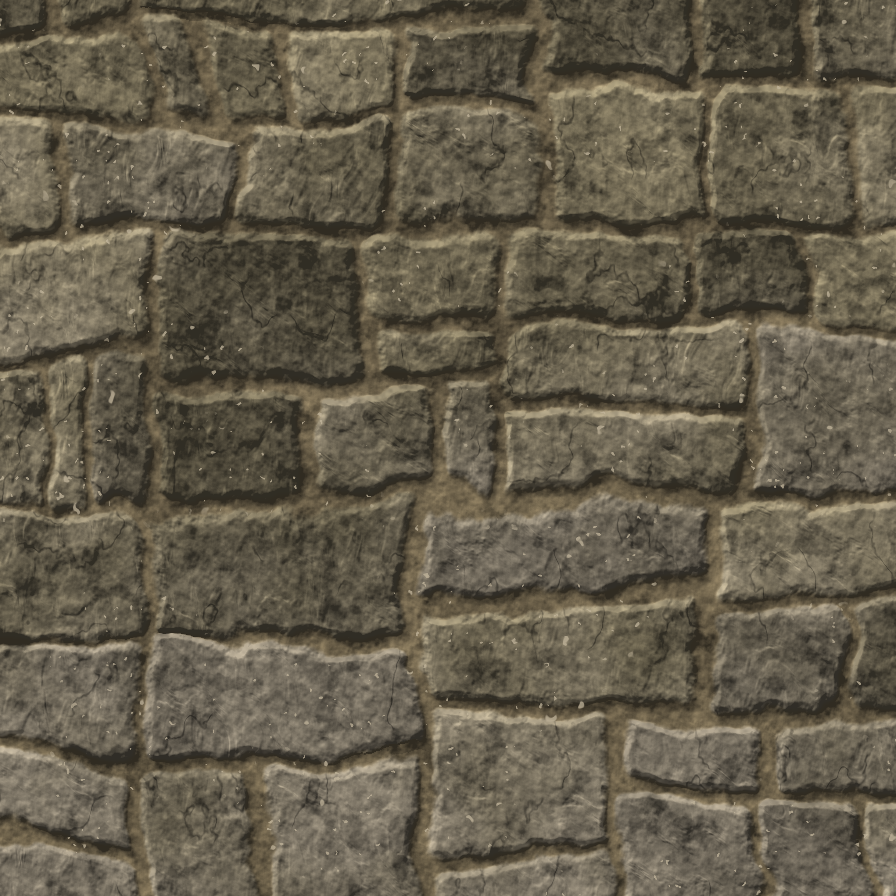
A three.js fragment shader for this texture:

```glsl
// Weathered rubble stone wall: rough blocks of mixed size set in sandy mortar.
varying vec2 vUv;

#define SEED 7.0
#define JOINT 0.0075
#define EDGE_WOBBLE 0.03
#define RELIEF 0.022
#define LIGHT_GAIN 0.125
#define SHADOW 0.15
#define GRAIN 0.24
#define LIGHT_DIR vec2(-0.5, 0.86)
#define OLIVE vec3(1.0, 0.93, 0.74)
#define GREY vec3(1.0, 0.94, 0.83)
#define MORTAR vec3(1.0, 0.89, 0.68)
#define PALE vec3(0.76, 0.71, 0.61)

float hash(vec2 p) { return fract(sin(dot(p, vec2(127.1, 311.7))) * 43758.5453); }

float noise(vec2 p) {
  vec2 i = floor(p), f = fract(p);
  f = f * f * (3.0 - 2.0 * f);
  return mix(mix(hash(i), hash(i + vec2(1, 0)), f.x),
             mix(hash(i + vec2(0, 1)), hash(i + vec2(1, 1)), f.x), f.y);
}

float fbm(vec2 p) {
  float sum = 0.0, amp = 0.5;
  for (int i = 0; i < 5; i++) {
    sum += amp * noise(p);
    p = mat2(1.6, 1.2, -1.2, 1.6) * p + 3.7;
    amp *= 0.5;
  }
  return sum / 0.97;
}

float stoneRand(float id, float k) { return hash(vec2(id + 0.37, SEED + k)); }

// Splits the wall into random blocks; returns depth inside the stone and its id
vec2 stoneAt(vec2 p) {
  p += 0.04 * (vec2(noise(p * 6.0), noise(p * 6.0 + 19.0)) - 0.5);
  p += EDGE_WOBBLE * (vec2(fbm(p * 22.0), fbm(p * 22.0 + 31.0)) - 0.5);
  vec2 lo = vec2(-0.06), hi = vec2(1.06);
  float id = 1.0;
  for (int i = 0; i < 9; i++) {
    vec2 size = hi - lo;
    if (size.x * size.y < mix(0.014, 0.062, stoneRand(id, 1.0))) break;
    vec2 cut = lo + size * mix(0.35, 0.65, stoneRand(id, 2.0));
    bool upright = size.y < 0.17 || size.x > size.y * mix(1.4, 2.4, stoneRand(id, 3.0));
    id *= 2.0;
    if (upright) {
      if (p.x > cut.x) { lo.x = cut.x; id += 1.0; } else { hi.x = cut.x; }
    } else {
      if (p.y > cut.y) { lo.y = cut.y; id += 1.0; } else { hi.y = cut.y; }
    }
  }
  // Rounded, slightly sheared block
  vec2 q = p - 0.5 * (lo + hi);
  q.y += q.x * 0.09 * (stoneRand(id, 4.0) - 0.5);
  float radius = 0.018;
  q = abs(q) - 0.5 * (hi - lo) + radius;
  float box = length(max(q, 0.0)) + min(max(q.x, q.y), 0.0) - radius;
  return vec2(-box - JOINT * mix(0.5, 1.6, stoneRand(id, 5.0)), id);
}

// Chipped rock face: slanted noise broken into ledges
float rock(vec2 p, float id) {
  float a = mix(-0.9, 0.1, stoneRand(id, 6.0));
  vec2 u = mat2(cos(a), sin(a), -sin(a), cos(a)) * p * vec2(27.0, 16.0);
  u += 40.0 * stoneRand(id, 7.0);
  float t = 4.0 * fbm(u + 0.5 * noise(u * 1.7 + 5.0));
  float ledge = floor(t) + smoothstep(0.55, 1.0, fract(t));
  return 0.25 * mix(t, ledge, 0.6);
}

float height(vec2 p, vec2 stone) {
  float face = smoothstep(-0.003, 0.009, stone.x);
  float bulge = 0.007 * mix(0.3, 1.2, stoneRand(stone.y, 11.0)) * face;
  float grit = 0.3 * fbm(p * 80.0);
  return bulge + RELIEF * (grit + rock(p, stone.y) * face);
}

// Sparse irregular mineral flecks
float flecks(vec2 p, float scale, float share) {
  vec2 g = p * scale + 0.5 * vec2(noise(p * scale * 2.5), noise(p * scale * 2.5 + 7.0));
  vec2 cell = floor(g);
  vec2 centre = 0.3 + 0.4 * vec2(hash(cell + 2.0), hash(cell + 8.0));
  float r = mix(0.12, 0.3, hash(cell + 5.0));
  float disc = 1.0 - smoothstep(r * 0.5, r, length(fract(g) - centre));
  return step(1.0 - share, hash(cell)) * disc;
}

void main() {
  vec2 p = vUv, stone = stoneAt(p);
  float id = stone.y, mask = smoothstep(-0.003, 0.003, stone.x);
  // Slope towards the light, and shadow cast by stones onto the joints
  vec2 ahead = p + LIGHT_DIR * 0.0022;
  float slope = (height(p, stone) - height(ahead, stoneAt(ahead))) / 0.0022;
  float blocker = stoneAt(p + LIGHT_DIR * 0.013).x;
  float shadow = (1.0 - mask) * smoothstep(-0.004, 0.008, blocker);
  // Brightness: stone tone, blotches, grain, relief and pits
  float tone = 0.08 * (stoneRand(id, 8.0) - 0.5) - 0.09 * step(0.87, stoneRand(id, 9.0));
  float blotch = fbm(p * 11.0 + 60.0) - 0.5;
  float grain = 0.55 * noise(p * 125.0) + 0.45 * noise(p * 250.0 + 9.0) - 0.5;
  float value = mix(0.43, 0.44 + tone, mask) + 0.2 * blotch + GRAIN * grain;
  value += LIGHT_GAIN * clamp(slope, -1.6, 1.7) - SHADOW * shadow;
  value -= 0.1 * smoothstep(0.57, 0.7, fbm(p * 38.0 + 12.0));
  // Thin broken cracks
  float crack = 1.0 - smoothstep(0.0, 0.022, abs(fbm(p * vec2(17.0, 12.0) + id) - 0.5));
  value -= 0.13 * crack * mask * smoothstep(0.45, 0.6, noise(p * 22.0 + 3.0));
  // Olive stones higher up, greyer ones lower down
  float greyness = 0.95 - p.y + 0.8 * (stoneRand(id, 10.0) - 0.5) + blotch;
  vec3 stoneTint = mix(OLIVE, GREY, clamp(greyness, 0.0, 1.0));
  vec3 color = mix(MORTAR, stoneTint, mask * 0.9) * clamp(value, 0.19, 0.8);
  // Clustered pale flecks
  float cluster = smoothstep(0.4, 0.65, noise(p * 13.0 + 4.0));
  float fleck = max(flecks(p, 110.0, 0.09), flecks(p + 0.3, 55.0, 0.03));
  gl_FragColor = vec4(mix(color, PALE, 0.75 * fleck * cluster), 1.0);
}
```
